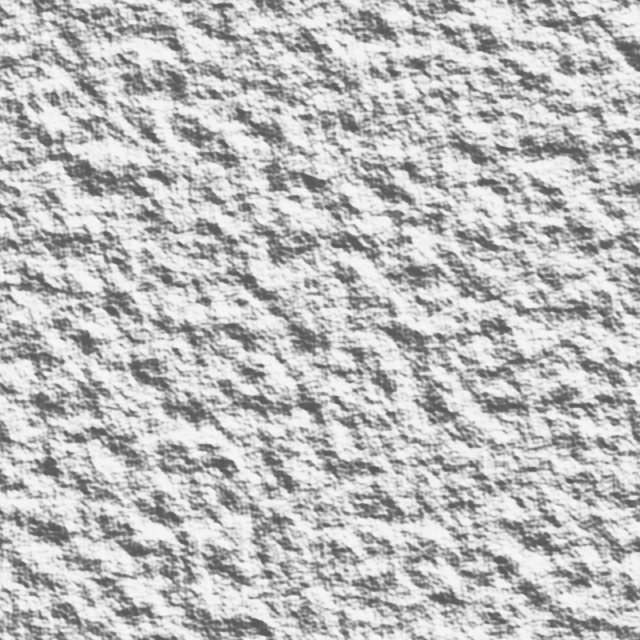
A WebGL 2 fragment shader for this texture:

```glsl
#version 300 es
precision highp float;
// Rough pale stone lit from the upper right, so slopes form ragged slanting flecks.
// A fractal height field of gradient noise is differenced to get its slope
// towards the light, then a logistic curve turns that slope into grey.

#define CELLS 20.0         // coarsest bumps across the canvas
#define OCTAVES 4
#define GAIN 0.46          // height ratio of successive octaves
#define REACH 0.0015       // half width of the slope probe
#define LIGHT_ANGLE 1.02   // direction of the light at the left edge, radians
#define LIGHT_TURN 0.10    // change of that direction across the canvas
#define SLOPE_DEVIATION 17.7
#define CONTRAST 1.78
#define BIAS 0.95
#define DARK vec3(0.34, 0.345, 0.34)
#define LIGHT vec3(0.96)

uniform vec2 u_resolution;
out vec4 fragColor;

uint hash(ivec2 cell, int seed) {
    uint h = uint(cell.x) * 1597u + uint(cell.y) * 51749u + uint(seed) * 7919u;
    h = (h ^ (h >> 15)) * 73245u + 12345u;
    h = (h ^ (h >> 13)) * 0x85ebca6bu;
    h = (h ^ (h >> 16)) * 0xc2b2ae35u;
    return h ^ (h >> 15);
}

// Contribution of one lattice corner: random unit gradient dotted with the offset
float corner(ivec2 cell, vec2 offset, int seed) {
    float angle = float(hash(cell, seed) & 0xffffu) / 65536.0 * 6.28319;
    return dot(vec2(cos(angle), sin(angle)), offset);
}

float gradientNoise(vec2 p, int seed) {
    vec2 base = floor(p);
    vec2 f = p - base;
    ivec2 cell = ivec2(base);
    vec2 w = f * f * (3.0 - 2.0 * f);
    float low = mix(corner(cell, f, seed),
                    corner(cell + ivec2(1, 0), f - vec2(1, 0), seed), w.x);
    float high = mix(corner(cell + ivec2(0, 1), f - vec2(0, 1), seed),
                     corner(cell + ivec2(1, 1), f - vec2(1, 1), seed), w.x);
    return mix(low, high, w.y);
}

// Fractal height; octaves too fine for the pixel grid fade out
float height(vec2 p, float pixel) {
    float frequency = CELLS;
    float amplitude = 1.0;
    float sum = 0.0;
    for (int i = 0; i < OCTAVES; i++) {
        float visible = 1.0 - smoothstep(0.4, 0.9, frequency * pixel);
        vec2 shift = vec2(0.37, 0.61) * float(i + 1);
        sum += amplitude * visible * gradientNoise(p * frequency + shift, i);
        amplitude *= GAIN;
        frequency *= 2.0;
    }
    return sum;
}

// Slope vector from the four corners of a small square
vec2 slope(vec2 p, float pixel) {
    vec2 sum = vec2(0.0);
    for (int i = 0; i < 4; i++) {
        vec2 side = vec2(i & 1, i >> 1) * 2.0 - 1.0;
        sum += side * height(p + side * REACH, pixel);
    }
    return sum / (4.0 * REACH);
}

void main() {
    float pixel = 1.0 / u_resolution.y;
    vec2 p = gl_FragCoord.xy * pixel;

    // Slope facing the light, in standard deviations
    float angle = LIGHT_ANGLE + LIGHT_TURN * p.x;
    vec2 toLight = vec2(cos(angle), sin(angle));
    float facing = -dot(slope(p, pixel), toLight) / SLOPE_DEVIATION;

    // Tone curve flattens the lights and darks
    float tone = 1.0 / (1.0 + exp(-(CONTRAST * facing + BIAS)));
    fragColor = vec4(mix(DARK, LIGHT, tone), 1.0);
}
```
